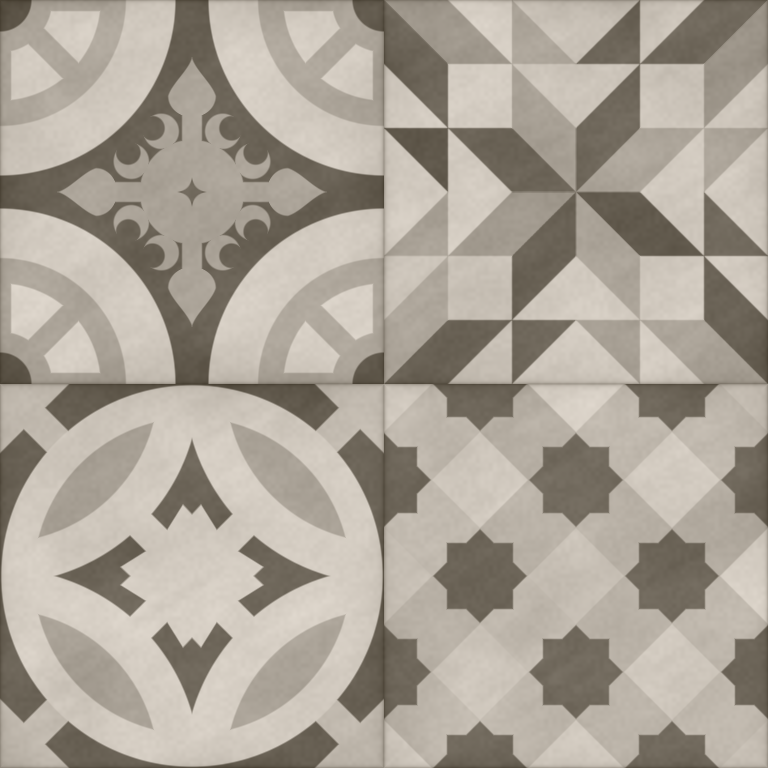
Give the GLSL for this pattern, as a three.js fragment shader.

```glsl
// Four patchwork cement tiles in warm greys, two across and two down: wheels with a
// leaf cross, a faceted star, a ring with petals, and a lattice of eight-point stars.
// Each tile is folded by symmetry into distance fields, then worn with noise.
#define TILES 2.0
#define EDGE 0.003
#define LIGHT_COLOR vec3(0.87, 0.84, 0.80)
#define DARK_COLOR vec3(0.35, 0.32, 0.27)
#define T_LIGHT 0.95
#define T_PALE 0.86
#define T_GREY 0.62
#define T_DARK 0.13
#define WEAR 0.22
#define GRAIN 0.05
#define SEAM 0.4

varying vec2 vUv;

float hash(vec2 p) {
  vec3 h = fract(vec3(p.xyx) * 0.1031);
  h += dot(h, h.yzx + 33.33);
  return fract((h.x + h.y) * h.z);
}

float noise(vec2 p) {
  vec2 i = floor(p), f = fract(p);
  f = f * f * (3.0 - 2.0 * f);
  return mix(mix(hash(i), hash(i + vec2(1.0, 0.0)), f.x),
             mix(hash(i + vec2(0.0, 1.0)), hash(i + 1.0), f.x), f.y);
}

float fbm(vec2 p) {
  float sum = 0.0, amp = 0.5;
  for (int i = 0; i < 4; i++) {
    sum += amp * noise(p);
    p = mat2(1.6, 1.2, -1.2, 1.6) * p + 7.3;
    amp *= 0.5;
  }
  return sum;
}

float cover(float d) { return 1.0 - smoothstep(-EDGE, EDGE, d); }

// Leaf cross with hooked scrolls; a runs along the nearest axis, b across it.
float leafCross(float a, float b) {
  float t = clamp((a - 0.25) / 0.099, 0.0, 1.0);
  float front = 0.062 * mix(1.0 - t, 1.0 - smoothstep(0.0, 1.0, t), 0.5);
  float s = (0.25 - a) / 0.055;
  float back = max(0.026, 0.062 * sqrt(max(0.0, 1.0 - s * s)));
  float leaf = max(b - (a > 0.25 ? front : back), a - 0.349);
  vec2 p = vec2(a, b);
  float hook = max(length(p - vec2(0.158, 0.08)) - 0.046,
                   0.032 - length(p - vec2(0.166, 0.103)));
  return min(min(leaf, hook), length(p) - 0.136);
}

float wheelTile(vec2 q) {
  vec2 m = abs(q), c = 0.5 - m;
  float a = max(m.x, m.y), b = min(m.x, m.y), r = length(c);
  float spoke = min(min(c.x, c.y), abs(c.x - c.y) * 0.707);
  float wedge = max(abs(r - 0.199) - 0.063, 0.029 - spoke);
  float grey = T_GREY + 0.1 * (hash(step(0.0, q) + 3.0) - 0.4);
  float tone = mix(T_DARK - 0.03, T_PALE + 0.04, cover(r - 0.457));
  tone = mix(tone, grey, cover(r - 0.328));
  tone = mix(tone, T_LIGHT, cover(wedge));
  tone = mix(tone, T_DARK - 0.05, cover(r - 0.082));
  tone = mix(tone, T_GREY - 0.02, cover(leafCross(a, b)));
  return mix(tone, T_DARK + 0.04, cover((sqrt(a) + sqrt(b) - 0.217) * 0.15));
}

float facetTile(vec2 q) {
  vec2 m = abs(q), c = 3.0 - 6.0 * m;
  float a = max(c.x, c.y), b = min(c.x, c.y);
  float outer = max(b - 1.0, (a - b - 1.0) * 0.707) / 6.0;
  float inner = max(max(2.0 - a, 1.0 - b), (a - b - 1.0) * 0.707) / 6.0;
  float corner = max(max(2.0 - a, b - 1.0), max(1.0 - a + b, a - b - 2.0) * 0.707) / 6.0;
  // Dark and grey alternate around the eight sectors.
  vec2 side = clamp(q / EDGE, -1.0, 1.0);
  float turn = side.x * side.y * clamp((m.y - m.x) / EDGE, -1.0, 1.0);
  vec2 sector = step(0.0, q) + 2.0 * step(m.x, m.y);
  float base = mix(T_GREY - 0.03, T_DARK, 0.5 + 0.5 * turn);
  float tone = T_LIGHT - 0.1 * hash(floor(q * 3.0 + 0.5) + 9.0);
  tone = mix(tone, base + 0.16 * (hash(sector + 5.0) - 0.5), cover(outer));
  tone = mix(tone, base + 0.16 * (hash(sector + 17.0) - 0.5), cover(inner));
  return mix(tone, base + 0.16 * (hash(sector + 31.0) - 0.5), cover(corner));
}

float petalTile(vec2 q) {
  vec2 m = abs(q);
  float a = max(m.x, m.y), b = min(m.x, m.y);
  float r = length(q), cornerR = length(0.5 - m);
  float band = (0.056 - (a - b)) * 0.707;
  float rim = max(max(0.497 - r, band), (a + b - 0.82) * 0.707);
  float petal = max(r, cornerR) - 0.412;
  float notch = min(0.224 - 1.6 * b, 0.161 + 1.07 * b);
  float arrow = max(max(0.52 - cornerR, band), (notch - a) * 0.6);
  float tone = mix(T_PALE - 0.06, T_PALE + 0.05, cover(r - 0.497));
  tone = mix(tone, T_GREY - 0.02, cover(petal));
  return mix(tone, T_DARK, cover(min(rim, arrow)));
}

float starTile(vec2 q) {
  vec2 g = (q + 0.5) * 4.0, k = floor(g + 0.5), f = abs(g - k) / 4.0;
  float odd = mod(k.x + k.y, 2.0), s = f.x + f.y, h = hash(k + 41.0);
  float star = min(max(f.x, f.y) - 0.086, (s - 0.122) * 0.707);
  float shape = mix((s - 0.125) * 0.707, star, odd);
  float ground = T_PALE - 0.11 + 0.1 * (hash(floor(g) + 23.0) - 0.5);
  return mix(ground, mix(T_LIGHT - 0.14 * h * h, T_DARK + 0.06 * h, odd), cover(shape));
}

void main() {
  vec2 g = vUv * TILES, cell = mod(floor(g), 2.0), q = fract(g) - 0.5;
  float tone = cell.y > 0.5 ? (cell.x < 0.5 ? wheelTile(q) : facetTile(q))
                            : (cell.x < 0.5 ? petalTile(q) : starTile(q));
  // Cloudy wear, slanted brush streaks and fine grain.
  float streak = noise(vec2(dot(g, vec2(5.0, 3.0)), dot(g, vec2(-18.0, 30.0))));
  tone += WEAR * (fbm(g * 5.0) - 0.5) + GRAIN * (streak - 0.5);
  tone += GRAIN * (noise(g * 90.0) - 0.5);
  // Soiled borders and the thin joint between tiles.
  float border = 0.5 - max(abs(q.x), abs(q.y));
  tone -= SEAM * exp(-border / 0.004) * (0.3 + 0.7 * tone) + 0.07 * exp(-border / 0.04);
  gl_FragColor = vec4(mix(DARK_COLOR, LIGHT_COLOR, clamp(tone, -0.2, 1.08)), 1.0);
}
```
